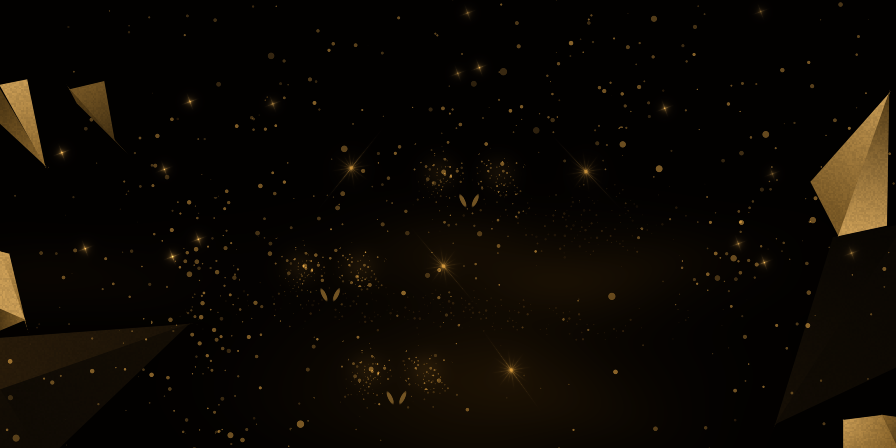
Give the GLSL for this background, as a WebGL 2 fragment shader.

```glsl
#version 300 es
precision highp float;
// Black and gold backdrop: faceted shards, brown haze, gold dust and sparkling stars.

uniform vec2 u_resolution;
out vec4 fragColor;

const vec3 NIGHT = vec3(.008, .003, .001);
const vec3 HAZE = vec3(.105, .068, .014);
const vec3 UMBER = vec3(.15, .10, .035);
const vec3 BRONZE = vec3(.31, .22, .08);
const vec3 GOLD = vec3(.52, .38, .16);
const vec3 PALE = vec3(.76, .59, .32);
const vec3 SPARK = vec3(1, .78, .42);
const float RAY_LENGTH = .052;
const float LONG_RAY = .125;
const float LOBE_OFFSET = .066;

// Large stars: centre and angle of the long ray
const vec3 BURSTS[4] = vec3[4](vec3(.784, .625, .9), vec3(1.308, .617, -.82),
  vec3(.99, .406, -.87), vec3(1.141, .174, -.95));
// Small stars: centre and brightness
const vec3 GLINTS[16] = vec3[16](
  vec3(.424, .773, .8), vec3(.609, .768, .6), vec3(.138, .659, .9), vec3(.367, .622, .7),
  vec3(.19, .445, .8), vec3(.385, .427, 1), vec3(.443, .466, .8), vec3(1.07, .849, .7),
  vec3(1.022, .836, .5), vec3(1.484, .758, .7), vec3(1.706, .414, .7), vec3(1.648, .456, .6),
  vec3(1.901, .435, .5), vec3(1.724, .612, .4), vec3(1.044, .971, .5), vec3(1.698, .974, .4));
// Paired dust clusters
const vec2 CLUSTERS[3] = vec2[3](vec2(1.047, .61), vec2(.737, .4), vec2(.885, .17));

float pixel;
vec2 p;
vec3 col;

vec4 hash4(vec2 v) {
  vec4 h = fract(v.xyxy * vec4(.1031, .103, .0973, .1099));
  h += dot(h, h.wzxy + 33.33);
  return fract((h.xxyz + h.yzzw) * h.zywx);
}

// Soft ellipse, 1 at its centre
float blob(vec2 v, vec2 centre, vec2 radius) {
  vec2 q = (v - centre) / radius;
  return exp(-dot(q, q));
}

// One random dot per cell, kept with the given probability
float specks(vec2 v, float cell, float density, float seed) {
  vec2 q = mat2(.8, .6, -.6, .8) * v / cell + seed;
  vec4 h = hash4(floor(q));
  float radius = mix(.08, .29, h.z * h.z);
  float soft = .5 * pixel / cell;
  float dist = length(fract(q) - mix(vec2(.3), vec2(.7), h.xy));
  float disc = 1. - smoothstep(radius - soft, radius + soft, dist);
  return disc * step(h.w, density) * (.35 + .65 * fract(h.x * 7.3 + h.y));
}

// Thin tapered ray through the origin
float ray(vec2 q, float angle, float len, float width) {
  vec2 dir = vec2(cos(angle), sin(angle));
  float across = abs(dir.x * q.y - dir.y * q.x);
  float fade = max(0., 1. - abs(dot(q, dir)) / len);
  return fade * fade * exp(-across / max(width, .4 * pixel));
}

// Signed distance to the line ab
float edge(vec2 v, vec2 a, vec2 b) {
  vec2 e = normalize(b - a);
  return e.x * (v.y - a.y) - e.y * (v.x - a.x);
}

// Triangle shaded from its tip a to the middle of its base
void facet(vec2 a, vec4 ends, vec3 tip, vec3 base) {
  vec2 b = ends.xy, c = ends.zw, axis = .5 * (b + c) - a;
  float side = sign(edge(c, a, b));
  float d = min(side * edge(p, a, b), min(side * edge(p, b, c), side * edge(p, c, a)));
  float t = clamp(dot(p - a, axis) / dot(axis, axis), 0., 1.);
  float grain = .94 + .12 * hash4(floor(p * 256.)).x;
  col = mix(col, mix(tip, base, t) * grain, smoothstep(-pixel, .2 * pixel, d));
}

void main() {
  p = gl_FragCoord.xy / u_resolution * vec2(2, 1);
  pixel = 1. / u_resolution.y;

  // Drifting haze in bands
  vec2 w = p + vec2(0, .02 * sin(5. * p.x + 1.) + .008 * sin(13. * p.x + 9. * p.y));
  float haze = .85 * blob(w, vec2(1.19, .41), vec2(.36, .1))
    + .95 * blob(w, vec2(1.06, .13), vec2(.36, .16))
    + .28 * blob(w, vec2(.15, .39), vec2(.3, .08));
  col = NIGHT + HAZE * haze * (.9 + .1 * sin(9. * p.x + 4. * sin(7. * p.y)));

  // Dim facets
  facet(vec2(.42, .276), vec4(0, .245, 0, .13), UMBER * .65, UMBER);
  facet(vec2(.42, .276), vec4(0, .13, .1, -.03), UMBER * .5, UMBER * .38);
  facet(vec2(0, .13), vec4(.1, -.03, 0, -.03), UMBER * .5, UMBER * .35);
  facet(vec2(1.732, .055), vec4(1.86, .47, 2.02, .5), UMBER * .55, UMBER * .22);
  facet(vec2(1.732, .055), vec4(2.02, .5, 2.02, .19), UMBER * .42, UMBER * .3);

  // Scattered dust, thicker at the left and above the middle
  float density = .015 + .3 * blob(p, vec2(.46, .3), vec2(.13, .25))
    + .14 * blob(p, vec2(1.32, .78), vec2(.28, .14))
    + .12 * blob(p, vec2(1.7, .42), vec2(.14, .2))
    + .1 * blob(p, vec2(.75, .5), vec2(.35, .25));
  col += GOLD * (specks(p, .018, density, 3.) + .9 * specks(p, .029, density * .7, 41.));
  float fine = blob(w, vec2(.98, .3), vec2(.38, .035)) + blob(p, vec2(1.32, .5), vec2(.14, .06));
  col += UMBER * specks(p, .01, .45 * fine, 17.);

  // Mirrored dust clusters with two small leaves below
  for (int i = 0; i < 3; i++) {
    vec2 q = p - CLUSTERS[i], m = vec2(abs(q.x), q.y);
    float lobe = blob(m, vec2(LOBE_OFFSET, .004), vec2(.036, .034));
    col += BRONZE * .22 * lobe;
    col += GOLD * (specks(q, .012, .75 * lobe, 7.) + specks(q, .019, .65 * lobe, 23.));
    col += BRONZE * specks(q, .009, .4 * blob(m, vec2(LOBE_OFFSET, -.02), vec2(.055, .05)), 59.);
    vec2 leaf = mat2(.9, .44, -.44, .9) * (m - vec2(.014, -.058));
    col = mix(col, GOLD, .85 * smoothstep(1.3, .8, length(leaf / vec2(.0045, .014))));
  }

  // Large many-rayed stars
  for (int i = 0; i < 4; i++) {
    vec2 q = p - BURSTS[i].xy;
    float light = .5 * ray(q, BURSTS[i].z, LONG_RAY, .0008);
    for (int k = 0; k < 8; k++)
      light += .55 * ray(q, float(k) * .3927 + .15, RAY_LENGTH * (k % 2 == 0 ? 1. : .7), .0012);
    col += GOLD * min(light, 1.2) + BRONZE * .45 * exp(-length(q) / .014);
  }

  // Small four-pointed glints
  for (int i = 0; i < 16; i++) {
    vec2 q = p - GLINTS[i].xy;
    float light = ray(q, .35, .024, .0013) + ray(q, 1.92, .024, .0013);
    col += GLINTS[i].z * (SPARK * .55 * light + GOLD * exp(-length(q) / .006));
  }

  // Bright shards
  facet(vec2(.099, .633), vec4(0, .8, 0, .725), GOLD, BRONZE);
  facet(vec2(.099, .633), vec4(.06, .822, 0, .81), GOLD, PALE);
  facet(vec2(.255, .688), vec4(.232, .818, .156, .8), BRONZE * .8, GOLD * .85);
  facet(vec2(.255, .688), vec4(.156, .8, .172, .77), BRONZE * .8, BRONZE);
  facet(vec2(.055, .286), vec4(.02, .433, 0, .438), GOLD, PALE);
  facet(vec2(.055, .286), vec4(0, .438, 0, .31), PALE, PALE);
  facet(vec2(.055, .286), vec4(0, .31, 0, .263), GOLD, BRONZE);
  facet(vec2(1.984, .79), vec4(1.81, .594, 1.872, .474), PALE, GOLD * .9);
  facet(vec2(1.984, .79), vec4(1.872, .474, 1.979, .497), BRONZE, PALE);
  facet(vec2(1.883, .062), vec4(1.97, .073, 2.02, -.03), PALE, GOLD);
  facet(vec2(1.883, .062), vec4(2.02, -.03, 1.883, -.03), PALE, GOLD);
  facet(vec2(1.97, .073), vec4(2.02, .066, 2.02, -.03), GOLD, BRONZE);

  fragColor = vec4(min(col, 1.), 1);
}
```
